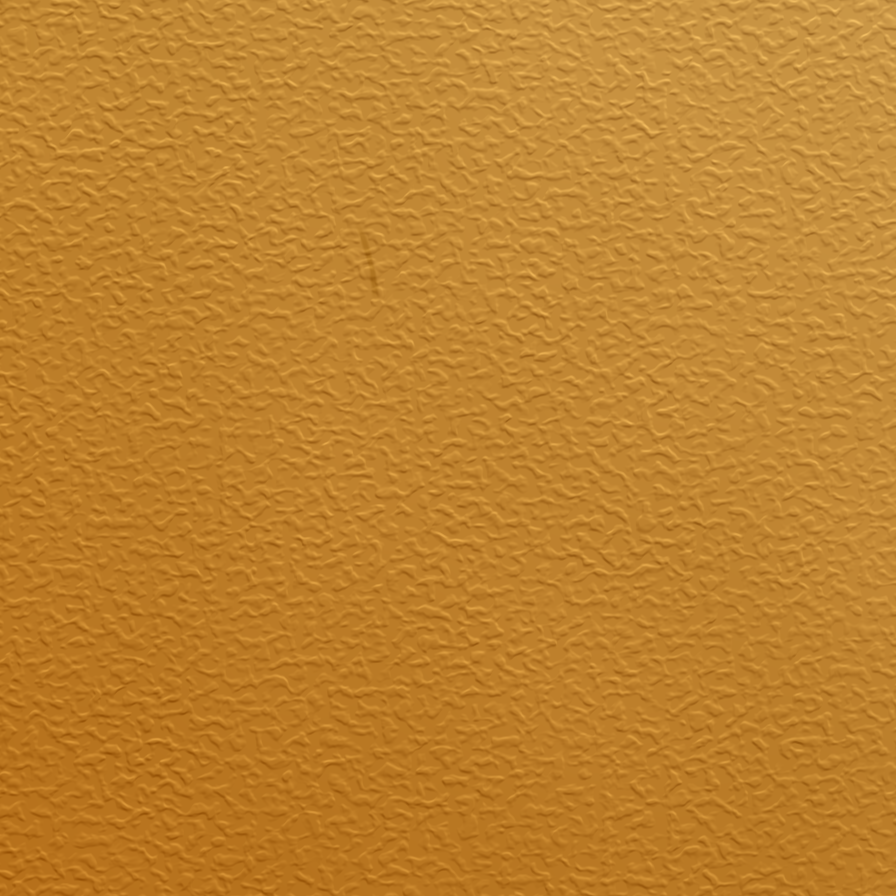
This texture is drawn by a Shadertoy shader. Its source:

```glsl
#define GRAIN_FREQ vec2(70.0, 90.0)
#define WARP_AMOUNT 0.45
#define FINE_AMOUNT 0.34
#define LIGHT_STEP vec2(0.0007, 0.0024)
#define RELIEF_TINT vec3(0.150, 0.150, 0.110)
#define LOW_LEFT vec3(0.710, 0.435, 0.100)
#define LOW_RIGHT vec3(0.730, 0.485, 0.155)
#define TOP_LEFT vec3(0.750, 0.525, 0.195)
#define TOP_RIGHT vec3(0.800, 0.600, 0.285)
#define SCRATCH_DEPTH 0.07

vec2 gradientAt(vec2 cell) {
    vec3 h = fract(cell.xyx * vec3(0.1031, 0.1030, 0.0973));
    h += dot(h, h.yzx + 33.33);
    float angle = 6.2832 * fract((h.x + h.y) * h.z);
    return vec2(cos(angle), sin(angle));
}

float gradientNoise(vec2 p) {
    vec2 i = floor(p);
    vec2 f = p - i;
    vec2 u = f * f * f * (f * (f * 6.0 - 15.0) + 10.0);
    vec2 e = vec2(1.0, 0.0);
    float bottom = mix(dot(gradientAt(i), f), dot(gradientAt(i + e), f - e), u.x);
    float top = mix(dot(gradientAt(i + e.yx), f - e.yx),
                    dot(gradientAt(i + 1.0), f - 1.0), u.x);
    return mix(bottom, top, u.y);
}

// Flat-topped, irregular paint bumps
float plasterHeight(vec2 uv) {
    vec2 p = uv * GRAIN_FREQ + 40.0;
    vec2 bend = vec2(gradientNoise(p * 0.6 + 17.3), gradientNoise(p * 0.6 + 91.7));
    p += WARP_AMOUNT * bend;
    float n = gradientNoise(p) + FINE_AMOUNT * gradientNoise(p * 1.9 + 53.1);
    return smoothstep(-0.15, 0.45, n);
}

// Short, bowed hairline
float scratchMask(vec2 uv) {
    float t = (uv.y - 0.66) / 0.095;
    float centre = mix(0.419, 0.397, t * t) + 0.002 * gradientNoise(uv * 60.0);
    float ends = smoothstep(0.0, 0.25, t) * smoothstep(1.0, 0.7, t);
    return ends * smoothstep(0.005, 0.001, abs(uv.x - centre));
}

void mainImage(out vec4 fragColor, in vec2 fragCoord) {
    vec2 uv = fragCoord / iResolution.xy;

    // Broad wall tone, with faint uneven patches
    vec3 color = mix(mix(LOW_LEFT, LOW_RIGHT, uv.x),
                     mix(TOP_LEFT, TOP_RIGHT, uv.x), uv.y);
    color += 0.018 * gradientNoise(uv * 4.0 + 7.0);

    // Light from above: bright upper edges, shaded lower edges
    float relief = plasterHeight(uv - LIGHT_STEP * 0.5) - plasterHeight(uv + LIGHT_STEP * 0.5);
    float strength = mix(0.85, 1.1, uv.y) + 0.35 * gradientNoise(uv * 9.0 + 3.0);
    color += RELIEF_TINT * relief * strength;

    color -= SCRATCH_DEPTH * scratchMask(uv);
    fragColor = vec4(clamp(color, 0.0, 1.0), 1.0);
}
```
